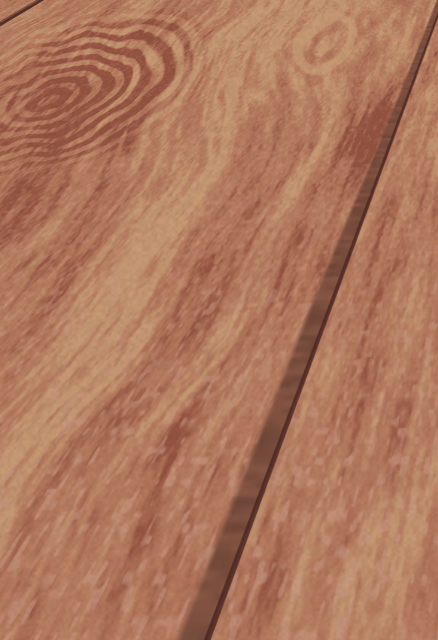
Give the GLSL for this texture, as a WebGL 1 fragment shader.

```glsl
precision highp float;
// Wooden planks seen at a low angle, with a knot, wavy growth bands and fibres.
// The floor is mapped by rays from a vanishing point: u runs across the planks,
// v along them, and layers of stretched noise in (u, v) set the wood tone.
uniform vec2 u_resolution;

const vec2 VANISH = vec2(0.87, 1.48);
const float NEAR_EDGE = 0.369;
const float FAR_EDGE = 1.676;

const vec3 DARK_WOOD = vec3(0.57, 0.32, 0.25);
const vec3 MID_WOOD = vec3(0.69, 0.46, 0.355);
const vec3 PALE_WOOD = vec3(0.76, 0.585, 0.44);
const vec3 PINK_FLECK = vec3(0.77, 0.58, 0.50);
const vec3 GROOVE_FACE = vec3(0.46, 0.29, 0.23);
const vec3 GROOVE_LINE = vec3(0.29, 0.15, 0.13);

float hash(vec2 p) {
  vec3 q = fract(vec3(p.xyx) * 0.1031);
  q += dot(q, q.yzx + 33.33);
  return fract((q.x + q.y) * q.z);
}

float noise(vec2 p) {
  vec2 i = floor(p);
  vec2 f = fract(p);
  f = f * f * (3.0 - 2.0 * f);
  return mix(mix(hash(i), hash(i + vec2(1.0, 0.0)), f.x),
             mix(hash(i + vec2(0.0, 1.0)), hash(i + vec2(1.0, 1.0)), f.x), f.y);
}

// Noise centred on zero
float grain(vec2 p, vec2 scale) {
  return noise(p * scale) - 0.5;
}

// Distance from a tilted ellipse centre, 1.0 on its outline
float ellipseRadius(vec2 p, vec2 centre, float angle, vec2 radii) {
  float c = cos(angle);
  float s = sin(angle);
  vec2 d = p - centre;
  return length(vec2(c * d.x + s * d.y, c * d.y - s * d.x) / radii);
}

float blob(vec2 p, vec2 centre, float angle, vec2 radii) {
  float r = ellipseRadius(p, centre, angle, radii);
  return exp(-r * r);
}

// Sharp rings, fading outside the knot
float knotRings(float r, float count) {
  float wave = 0.5 + 0.5 * sin(6.2832 * r * count);
  return (smoothstep(0.15, 0.85, wave) - 0.5) * smoothstep(1.5, 0.8, r);
}

// Bevelled face beside a thin dark line
vec3 addGroove(vec3 wood, float across, float width, float lineWidth, float aa, float rough) {
  float face = smoothstep(-aa, aa, across)
             * (1.0 - smoothstep(width * 0.8, width * 1.1 + aa, across));
  float line = 1.0 - smoothstep(lineWidth - aa, lineWidth + aa, abs(across));
  vec3 c = mix(wood, GROOVE_FACE * (1.0 + 0.25 * rough), face * 0.92);
  return mix(c, GROOVE_LINE, line * 0.85);
}

void main() {
  vec2 p = gl_FragCoord.xy / u_resolution.y;

  // Floor coordinates, shifted for each plank
  float depth = VANISH.y - p.y;
  float u = (VANISH.x - p.x) / depth;
  float v = 1.0 / depth;
  float aa = 1.0 / (u_resolution.y * depth);
  float plank = step(NEAR_EDGE, u) + step(FAR_EDGE, u);
  float mainPlank = plank * (2.0 - plank);
  float bend = 0.17 * smoothstep(1.15, 2.0, v) * smoothstep(0.4, 0.8, u) * mainPlank;
  float wobble = 0.05 * grain(vec2(u, v), vec2(5.0, 6.0)) * mainPlank;
  vec2 g = vec2(u - bend + wobble, v + plank * 7.3);

  // Growth bands, streaks and fibres
  float bands = grain(g, vec2(15.0, 2.6));
  float streaks = grain(g + 3.1, vec2(48.0, 6.0));
  float fibres = grain(g + 9.7, vec2(115.0, 17.0));
  float specks = grain(vec2(u, v), vec2(230.0, 110.0));
  float tone = 0.46 + mix(0.2, 0.42, mainPlank) * bands
             + 0.42 * streaks + 0.48 * fibres + 0.26 * specks;

  // Broad pale heartwood band and stains
  float heart = (g.x - 0.70) / 0.085;
  tone += mainPlank * 0.27 * exp(-heart * heart);
  tone += 0.14 * mainPlank * smoothstep(0.55, 1.0, p.y);
  tone -= 0.45 * blob(p, vec2(0.575, 0.775), 1.1, vec2(0.07, 0.035));
  tone -= 0.28 * blob(p, vec2(0.26, 0.30), 1.0, vec2(0.05, 0.025));
  tone -= 0.22 * blob(p, vec2(0.02, 0.62), 0.8, vec2(0.22, 0.10));

  // Large knot with a dark core, and a small faint swirl
  vec2 warped = p + 0.018 * vec2(grain(p, vec2(22.0)), grain(p + 5.0, vec2(22.0)));
  float knot = ellipseRadius(warped, vec2(0.078, 0.848), 0.33, vec2(0.205, 0.085));
  float ringSide = 0.35 + 0.5 * smoothstep(0.02, 0.20, p.x);
  tone += ringSide * knotRings(knot + 0.03 * streaks, 6.0);
  tone -= 0.22 * smoothstep(1.3, 0.8, knot);
  tone -= 0.3 * blob(warped, vec2(0.095, 0.862), 0.4, vec2(0.06, 0.03));
  float swirl = ellipseRadius(warped, vec2(0.508, 0.935), 0.9, vec2(0.055, 0.04));
  tone += 0.32 * knotRings(swirl, 1.6);

  // Wood colour with pale flecks, strongest in the foreground
  tone = clamp(tone, 0.0, 1.0);
  vec3 wood = mix(DARK_WOOD, MID_WOOD, smoothstep(0.0, 0.48, tone));
  wood = mix(wood, PALE_WOOD, smoothstep(0.42, 0.95, tone));
  float fleck = smoothstep(0.55, 0.9, noise(vec2(u * 160.0, v * 90.0) + 40.0));
  wood = mix(wood, PINK_FLECK, fleck * mix(0.6, 0.15, smoothstep(0.2, 0.9, p.y)));
  wood *= 1.0 + 0.07 * grain(p, vec2(210.0));

  // Grooves between planks
  float rough = grain(vec2(u, v), vec2(25.0, 120.0));
  float nearWidth = mix(0.032, 0.02, smoothstep(0.5, 1.0, p.y));
  wood = addGroove(wood, u - NEAR_EDGE, nearWidth, 0.0035, aa, rough);
  wood = addGroove(wood, u - FAR_EDGE, 0.018, 0.008, aa, rough);

  gl_FragColor = vec4(wood, 1.0);
}
```
